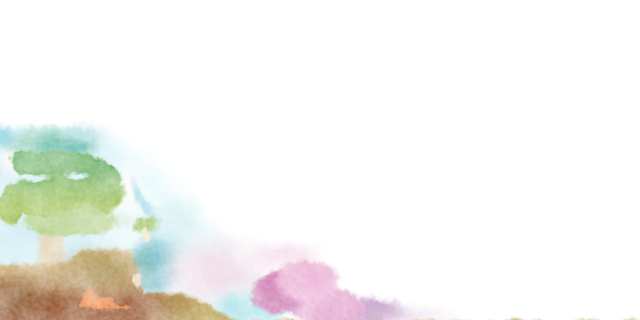
Give the GLSL for this background, as a WebGL 1 fragment shader.

```glsl
precision highp float;
// Watercolour landscape in the lower left corner of white paper: a tree,
// earthy ground and pink blossom over a pale blue hillside. Washes are
// ellipses and curves with noise-warped edges, layered from back to front.
uniform vec2 u_resolution;

#define BLEED 0.017        // broad wobble of the wash edges
#define FRAY 0.007         // fine wobble of the wash edges
#define GRANULATION 0.55   // uneven density of the pigment
#define RIM 0.10           // darker pigment along crisp edges
#define CRISP 0.005
#define WET 0.024
#define MIST 0.06

vec2 hashGradient(vec2 cell) {
  float angle = 6.2832 * fract(sin(dot(cell, vec2(127.1, 311.7))) * 43758.5);
  return vec2(cos(angle), sin(angle));
}

float gradientNoise(vec2 p) {
  vec2 i = floor(p), f = fract(p);
  vec2 u = f * f * f * (f * (f * 6.0 - 15.0) + 10.0);
  vec2 e = vec2(1.0, 0.0);
  float a = dot(hashGradient(i), f);
  float b = dot(hashGradient(i + e), f - e);
  float c = dot(hashGradient(i + e.yx), f - e.yx);
  float d = dot(hashGradient(i + 1.0), f - 1.0);
  return mix(mix(a, b, u.x), mix(c, d, u.x), u.y);
}

float fbm(vec2 p) {
  float sum = 0.0, amplitude = 1.0;
  for (int i = 0; i < 4; i++) {
    sum += amplitude * gradientNoise(p);
    p = p * 2.1 + 7.3;
    amplitude *= 0.5;
  }
  return sum;
}

// Approximate signed distance to an ellipse
float blot(vec2 p, vec2 centre, vec2 radius) {
  return (length((p - centre) / radius) - 1.0) * min(radius.x, radius.y);
}

// Lay pigment where the distance is negative; crisp washes get a dark rim
void wash(inout vec3 paper, float d, float softness, vec3 pigment) {
  float cover = 1.0 - smoothstep(-softness, softness, d);
  float rim = RIM * exp(-abs(d + 0.006) / 0.005) * step(softness, CRISP);
  paper = mix(paper, 1.0 - (1.0 - pigment) * (1.0 + rim), cover);
}

void paintHill(inout vec3 c, vec2 p) {
  float t = max(p.x - 0.286, 0.0);
  float hill = p.y - (0.605 - 0.45 * t - 0.95 * t * t);
  vec3 sky = mix(vec3(0.87, 0.95, 0.97), vec3(0.94, 0.985, 0.99), smoothstep(0.2, 0.5, p.x));
  wash(c, hill, mix(0.014, MIST, smoothstep(0.15, 0.5, p.x)), sky);
  wash(c, blot(p, vec2(0.40, 0.40), vec2(0.035, 0.07)), WET, vec3(0.985, 0.985, 0.98));
  wash(c, blot(p, vec2(0.03, 0.50), vec2(0.03, 0.04)), WET, vec3(0.98));
}

void paintTree(inout vec3 c, vec2 p) {
  // Blue-green crown
  wash(c, blot(p, vec2(0.01, 0.57), vec2(0.04, 0.035)), WET, vec3(0.67, 0.87, 0.92));
  wash(c, blot(p, vec2(0.165, 0.55), vec2(0.12, 0.045)), WET, vec3(0.66, 0.85, 0.78));
  wash(c, blot(p, vec2(0.20, 0.535), vec2(0.065, 0.025)), WET, vec3(0.47, 0.76, 0.72));
  wash(c, blot(p, vec2(0.25, 0.585), vec2(0.05, 0.022)), WET, vec3(0.78, 0.91, 0.92));
  // Trunk and foliage, with a bare strip between the boughs
  wash(c, blot(p, vec2(0.16, 0.23), vec2(0.036, 0.10)), 0.015, vec3(0.91, 0.86, 0.76));
  wash(c, blot(p, vec2(0.22, 0.31), vec2(0.15, 0.047)), CRISP, vec3(0.81, 0.88, 0.70));
  vec3 leaf = mix(vec3(0.74, 0.83, 0.54), vec3(0.60, 0.78, 0.58), smoothstep(0.34, 0.49, p.y));
  float boughs = min(blot(p, vec2(0.09, 0.49), vec2(0.055, 0.04)),
                     blot(p, vec2(0.20, 0.48), vec2(0.14, 0.042)));
  float body = min(blot(p, vec2(0.20, 0.39), vec2(0.19, 0.075)),
                   blot(p, vec2(0.31, 0.43), vec2(0.067, 0.07)));
  body = min(body, blot(p, vec2(0.03, 0.36), vec2(0.035, 0.065)));
  float gap = min(blot(p, vec2(0.10, 0.447), vec2(0.05, 0.012)),
                  blot(p, vec2(0.24, 0.452), vec2(0.035, 0.009)));
  wash(c, max(min(boughs, body), -gap), CRISP, leaf);
  wash(c, blot(p, vec2(0.25, 0.315), vec2(0.10, 0.025)), WET, vec3(0.79, 0.87, 0.68));
}

void paintStream(inout vec3 c, vec2 p) {
  wash(c, blot(p, vec2(0.54, 0.26), vec2(0.07, 0.09)), MIST, vec3(0.84, 0.94, 0.95));
  vec2 ribbon = p - vec2(0.45, 0.37);
  ribbon.x += 0.55 * ribbon.y;
  wash(c, blot(ribbon, vec2(0.0), vec2(0.018, 0.055)), 0.012, vec3(0.75, 0.90, 0.93));
  wash(c, blot(p, vec2(0.48, 0.17), vec2(0.075, 0.085)), WET, vec3(0.68, 0.85, 0.88));
  wash(c, blot(p, vec2(0.455, 0.185), vec2(0.045, 0.035)), WET, vec3(0.57, 0.79, 0.83));
  wash(c, blot(p, vec2(0.455, 0.295), vec2(0.036, 0.024)), 0.01, vec3(0.72, 0.82, 0.55));
  wash(c, blot(p, vec2(0.457, 0.265), vec2(0.015, 0.024)), CRISP, vec3(0.96, 0.94, 0.84));
}

void paintBlossom(inout vec3 c, vec2 p) {
  wash(c, blot(p, vec2(0.67, 0.15), vec2(0.13, 0.085)), MIST, vec3(0.95, 0.89, 0.92));
  wash(c, blot(p, vec2(0.79, 0.04), vec2(0.11, 0.045)), WET, vec3(0.76, 0.92, 0.94));
  wash(c, blot(p, vec2(0.89, 0.20), vec2(0.09, 0.035)), WET, vec3(0.97, 0.90, 0.94));
  wash(c, blot(p, vec2(1.22, 0.015), vec2(0.13, 0.025)), WET, vec3(0.94, 0.89, 0.94));
  wash(c, blot(p, vec2(1.13, 0.03), vec2(0.12, 0.038)), 0.012, vec3(0.85, 0.75, 0.86));
  wash(c, blot(p, vec2(1.02, 0.045), vec2(0.11, 0.06)), 0.01, vec3(0.92, 0.74, 0.86));
  wash(c, blot(p, vec2(0.87, 0.085), vec2(0.085, 0.065)), 0.01, vec3(0.86, 0.62, 0.78));
  wash(c, blot(p, vec2(0.96, 0.125), vec2(0.095, 0.065)), 0.01, vec3(0.94, 0.76, 0.87));
}

void paintGround(inout vec3 c, vec2 p) {
  float top = 0.175 + 0.045 * smoothstep(0.19, 0.26, p.x)
    - 0.135 * smoothstep(0.40, 0.46, p.x) - 0.09 * smoothstep(0.55, 0.77, p.x);
  vec3 earth = mix(vec3(0.71, 0.53, 0.43), vec3(0.84, 0.75, 0.57), smoothstep(0.03, 0.19, p.y));
  earth = mix(earth, vec3(0.79, 0.72, 0.49), smoothstep(0.40, 0.65, p.x));
  wash(c, p.y - top, 0.012, earth);
  wash(c, blot(p, vec2(0.31, 0.15), vec2(0.09, 0.05)), MIST, vec3(0.75, 0.68, 0.50));
  wash(c, blot(p, vec2(0.06, 0.07), vec2(0.07, 0.035)), MIST, vec3(0.65, 0.51, 0.38));
  // Orange tent-shaped scrap
  float scrap = max(dot(p - vec2(0.27, 0.10), vec2(0.42, 0.907)),
                    dot(p - vec2(0.27, 0.10), vec2(-0.97, 0.22)));
  wash(c, max(scrap, 0.035 - p.y), CRISP, vec3(0.95, 0.68, 0.51));
  wash(c, blot(p, vec2(0.43, 0.125), vec2(0.013, 0.02)), CRISP, vec3(0.94, 0.88, 0.81));
}

void main() {
  vec2 p = gl_FragCoord.xy / u_resolution.y;
  vec2 q = p + BLEED * vec2(fbm(p * 14.0), fbm(p * 14.0 + 31.0))
             + FRAY * vec2(fbm(p * 55.0), fbm(p * 55.0 + 17.0));
  vec3 colour = vec3(1.0);
  paintHill(colour, q);
  paintTree(colour, q);
  paintStream(colour, q);
  paintBlossom(colour, q);
  paintGround(colour, q);
  // Pigment settles unevenly into the paper
  float density = 1.0 + GRANULATION * (0.7 * fbm(p * 9.0) + 0.3 * fbm(p * 70.0));
  gl_FragColor = vec4(1.0 - (1.0 - colour) * density, 1.0);
}
```
